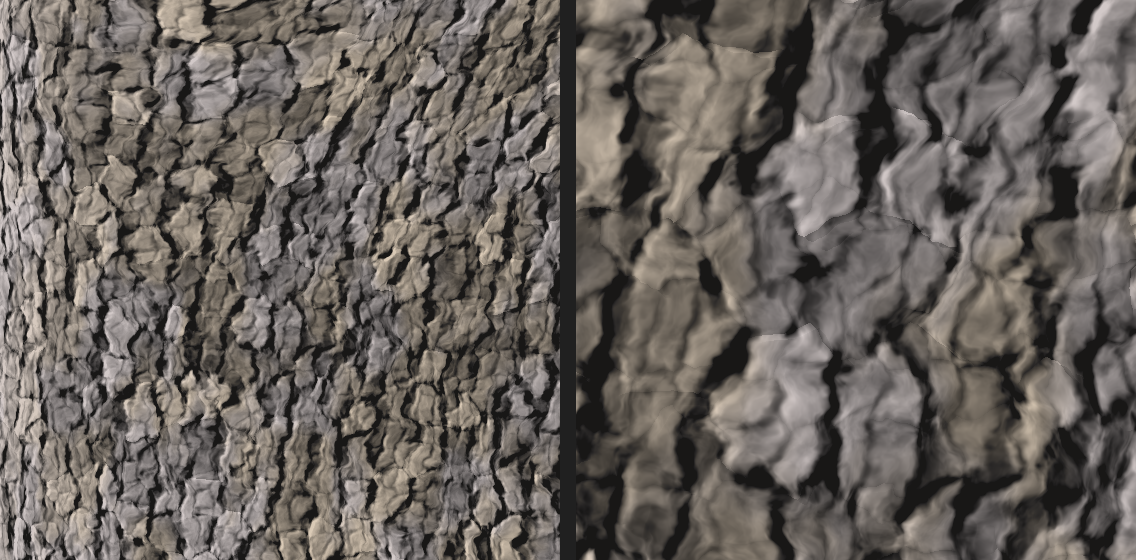
Left: the whole. Right: its middle third, enlarged.
Reproduce this texture procedurally as a WebGL 2 fragment shader.

```glsl
#version 300 es
precision highp float;
// Weathered tree bark: leaning columns of cracked plates lit from the upper left.

uniform vec2 u_resolution;
out vec4 fragColor;

const vec2 PLATE_GRID = vec2(18.0, 13.0);   // large plates per canvas
const vec2 CHIP_GRID = vec2(40.0, 24.0);    // small chips per canvas
const vec2 JITTER = vec2(0.6, 0.9);         // scatter of the plate centres
const float SIDE_GAP = 0.12;                // extra width of upright crevices
const float RAGGED = 0.42;                  // roughness of the plate outlines
const float LEAN = 0.22;                    // bend of the columns towards the top
const vec2 TO_LIGHT = vec2(-0.85, 0.53);
const float SLOPE_STEP = 0.006;
const float SHADOW_STEP = 0.016;
const float BASE_TONE = 0.13;
const float RELIEF_TONE = 0.56;
const float SLOPE_TONE = 0.32;
const float SHADOW_TONE = 0.3;
const vec3 WARM = vec3(1.07, 0.99, 0.89);
const vec3 COOL = vec3(1.03, 0.985, 0.98);

float hash(vec2 p) {
    return fract(sin(dot(p, vec2(127.1, 311.7))) * 43758.5453);
}

vec2 hash2(vec2 p) {
    return vec2(hash(p), hash(p + 41.3));
}

float noise(vec2 p) {
    vec2 cell = floor(p), f = fract(p);
    f = f * f * (3.0 - 2.0 * f);
    float low = mix(hash(cell), hash(cell + vec2(1.0, 0.0)), f.x);
    float high = mix(hash(cell + vec2(0.0, 1.0)), hash(cell + 1.0), f.x);
    return mix(low, high, f.y);
}

float fbm(vec2 p) {
    float sum = 0.0, weight = 0.53;
    for (int i = 0; i < 4; i++) {
        sum += weight * noise(p);
        p = mat2(1.6, 1.2, -1.2, 1.6) * p + 17.7;
        weight *= 0.5;
    }
    return sum;
}

// Columns lean right in the upper right and crowd together at the left rim.
vec2 trunkSpace(vec2 p) {
    float bend = mix(-0.15, 1.0, smoothstep(0.0, 0.7, p.x));
    float x = p.x - LEAN * bend * p.y * p.y - 0.08 * exp(-p.x / 0.07);
    vec2 q = vec2(x, p.y) + 3.0;
    q.x += 0.04 * (fbm(q * vec2(9.0, 6.0)) - 0.5);
    q += 0.026 * (vec2(fbm(q * 34.0), fbm(q * 30.0 + 9.0)) - 0.5);
    return q;
}

// Irregular cells: x = distance to the nearest crack, y = random value per cell.
vec2 plates(vec2 p, float sideGap) {
    vec2 cell = floor(p), f = fract(p);
    vec2 centre = vec2(0.0), home = vec2(0.0);
    float nearest = 1e3;
    for (int j = -1; j <= 1; j++) {
        for (int i = -1; i <= 1; i++) {
            vec2 o = vec2(i, j);
            vec2 seed = o + 0.5 + JITTER * (hash2(cell + o) - 0.5) - f;
            float d = dot(seed, seed);
            if (d < nearest) {
                nearest = d;
                centre = seed;
                home = cell + o;
            }
        }
    }
    float gap = 1e3;
    for (int j = -2; j <= 2; j++) {
        for (int i = -2; i <= 2; i++) {
            vec2 o = vec2(i, j);
            vec2 seed = o + 0.5 + JITTER * (hash2(cell + o) - 0.5) - f;
            vec2 across = seed - centre;
            if (dot(across, across) > 1e-4) {
                vec2 n = normalize(across);
                gap = min(gap, dot(0.5 * (centre + seed), n) - sideGap * n.x * n.x);
            }
        }
    }
    return vec2(gap, hash(home + 5.2));
}

// Raised plates over a rough floor of small chips.
float barkHeight(vec2 p) {
    vec2 q = trunkSpace(p);
    float crevice = SIDE_GAP * (0.1 + 1.8 * noise(q * vec2(13.0, 8.0)));
    vec2 plate = plates(q * PLATE_GRID, crevice);
    vec2 chip = plates(q * CHIP_GRID + 7.0, 0.06);
    float rough = fbm(q * vec2(58.0, 38.0)) - 0.5;
    float body = smoothstep(-0.1, 0.1, plate.x + RAGGED * rough);
    float chipped = smoothstep(-0.1, 0.16, chip.x + 0.3 * rough) * (0.5 + 0.5 * chip.y);
    float ground = 0.04 + 0.42 * chipped;
    float top = 0.36 + 0.34 * plate.y + 0.26 * chipped;
    return mix(ground, top, body) + 0.36 * rough;
}

void main() {
    vec2 p = gl_FragCoord.xy / u_resolution;

    // Relief, facing slopes and cast shadows
    float h = barkHeight(p);
    float slope = h - barkHeight(p + TO_LIGHT * SLOPE_STEP);
    float shadow = max(0.0, barkHeight(p + TO_LIGHT * SHADOW_STEP) - h);
    float tone = BASE_TONE + RELIEF_TONE * h + SLOPE_TONE * slope - SHADOW_TONE * shadow;

    // Fibrous grain, broad patches and the bright left rim
    vec2 q = trunkSpace(p);
    tone += 0.3 * (fbm(q * vec2(105.0, 75.0)) - 0.5);
    tone += 0.14 * (fbm(p * 4.0 + 2.0) - 0.5);
    tone += 0.12 * exp(-p.x / 0.1) - 0.04 * smoothstep(0.6, 1.0, p.x);
    tone = clamp(tone, 0.09, 0.8);

    // Brown bark with greyer weathered patches, rims and deep shade
    float grey = smoothstep(0.36, 0.64, fbm(q * vec2(11.0, 7.0) + 31.0));
    grey = max(grey, 1.0 - smoothstep(0.12, 0.26, tone));
    grey = max(grey, 0.8 * exp(-p.x / 0.12));
    fragColor = vec4(tone * mix(WARM, COOL, grey), 1.0);
}
```
